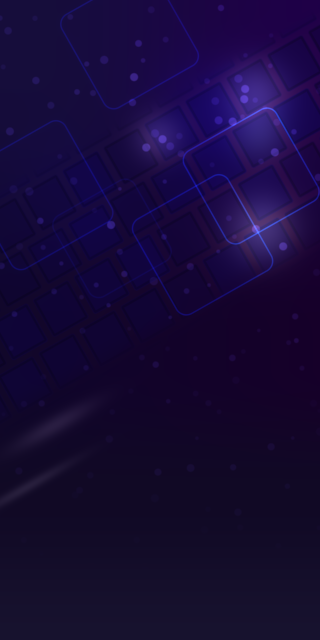
Give the GLSL for this background, as a Shadertoy shader.

```glsl
const vec2 ALONG = vec2(0.87, -0.493);
const vec2 ACROSS = vec2(0.493, 0.87);

float hash(vec2 p) {
    return fract(sin(dot(p, vec2(127.1, 311.7))) * 43758.5);
}

vec2 slant(vec2 p) {
    return vec2(dot(p, ALONG), dot(p, ACROSS));
}

float roundBox(vec2 p, vec2 halfSize, float radius) {
    vec2 d = abs(p) - halfSize + radius;
    return length(max(d, 0.0)) + min(max(d.x, d.y), 0.0) - radius;
}

float glow(vec2 p, vec2 center, float radius) {
    vec2 d = (p - center) / radius;
    return exp(-dot(d, d));
}

vec3 backdrop(vec2 p) {
    vec3 top = mix(vec3(0.085, 0.05, 0.23), vec3(0.12, 0.0, 0.28), smoothstep(0.1, 1.0, p.x));
    vec3 middle = mix(vec3(0.055, 0.02, 0.165), vec3(0.085, 0.0, 0.16), p.x);
    vec3 color = mix(top, middle, smoothstep(0.2, 1.05, p.y));
    color = mix(color, vec3(0.065, 0.035, 0.145), smoothstep(1.15, 1.55, p.y));
    return mix(color, vec3(0.09, 0.07, 0.18), smoothstep(1.55, 2.0, p.y));
}

// Staggered rows of slanted tiles
vec3 addTiles(vec3 color, vec2 p, float light, float px) {
    vec2 pitch = vec2(0.147, 0.153);
    vec2 cell = (slant(p) - vec2(0.557, 0.627)) / pitch;
    float row = floor(cell.y + 0.5);
    cell.x += row * 0.45;
    vec2 id = floor(cell + 0.5);
    vec2 local = (cell - id) * pitch;
    float d = roundBox(local, vec2(0.064, 0.068), 0.008);
    float v = slant(p).y;
    float band = smoothstep(0.5, 0.58, v) * (1.0 - smoothstep(1.08, 1.2, v));
    float fill = 1.0 - smoothstep(-px, px, d);
    float tone = hash(id + 3.0);
    vec3 face = mix(vec3(0.045, 0.01, 0.20), vec3(0.06, 0.015, 0.28), tone);
    face += light * vec3(0.01, 0.01, 0.09);
    vec3 gap = color + vec3(0.016, 0.01, 0.0) + light * vec3(0.085, 0.05, 0.04);
    color = mix(color, mix(gap, face, fill * (0.5 + 0.4 * tone)), band * 0.75);
    float rim = 1.0 - smoothstep(0.001, 0.003 + px, abs(d + 0.006));
    return color * (1.0 - 0.2 * rim * band);
}

// Thin rounded frames: center, half size, strength
vec3 frames(vec2 p, float light, float px) {
    vec4 frame[5] = vec4[5](
        vec4(0.405, 0.125, 0.167, 0.45), vec4(0.785, 0.550, 0.165, 0.65),
        vec4(0.633, 0.765, 0.170, 0.6), vec4(0.120, 0.610, 0.180, 0.45),
        vec4(0.350, 0.745, 0.145, 0.2));
    vec3 sum = vec3(0.0);
    for (int i = 0; i < 5; i++) {
        vec4 f = frame[i];
        float d = roundBox(slant(p - f.xy), vec2(f.z), 0.035);
        float line = 1.0 - smoothstep(0.0, 0.0015 + px, abs(d));
        float inside = 1.0 - smoothstep(-px, px, d);
        sum += f.w * (line * mix(vec3(0.02, 0.05, 0.40), vec3(0.05, 0.27, 0.62), light)
             + inside * vec3(0.004, 0.0, 0.025) + exp(-abs(d) * 120.0) * vec3(0.0, 0.005, 0.03));
    }
    return sum;
}

float disc(vec2 p, vec2 center, float radius, float px) {
    return 1.0 - smoothstep(radius - px, radius + px, length(p - center));
}

// Scattered small lights, one per grid cell, plus the brightest ones
vec3 bokeh(vec2 p, float px) {
    vec3 sum = vec3(0.0);
    vec2 base = floor(p * 11.0);
    for (int i = 0; i < 9; i++) {
        vec2 id = base + vec2(i % 3, i / 3) - 1.0;
        vec2 center = (id + vec2(hash(id), hash(id + 17.3))) / 11.0;
        float radius = mix(0.005, 0.013, hash(id + 41.7));
        float power = step(0.42, hash(id + 73.1)) * mix(0.25, 1.0, hash(id + 9.4));
        power *= mix(1.0, 0.4, smoothstep(0.8, 1.3, center.y)) * (1.0 - smoothstep(1.4, 1.8, center.y));
        sum += power * disc(p, center, radius, px) * vec3(0.085, 0.06, 0.20);
    }
    vec2 bright[10] = vec2[10](
        vec2(0.457, 0.461), vec2(0.508, 0.435), vec2(0.766, 0.278), vec2(0.763, 0.310),
        vec2(0.727, 0.380), vec2(0.859, 0.476), vec2(0.419, 0.241), vec2(0.347, 0.703),
        vec2(0.800, 0.716), vec2(0.885, 0.770));
    for (int i = 0; i < 10; i++)
        sum += disc(p, bright[i], 0.0125, px) * vec3(0.13, 0.10, 0.26);
    return sum;
}

float streak(vec2 p, vec2 center, vec2 size) {
    vec2 d = slant(p - center) / size;
    return exp(-dot(d, d));
}

void mainImage(out vec4 fragColor, in vec2 fragCoord) {
    vec2 uv = fragCoord / iResolution.xy;
    vec2 p = vec2(uv.x, 2.0 - 2.0 * uv.y);
    float px = 1.0 / iResolution.x;

    float light = glow(p, vec2(0.82, 0.34), 0.17) + glow(p, vec2(0.82, 0.69), 0.16);
    light = min(light + 0.2 * glow(p, vec2(0.49, 0.43), 0.10), 1.0);

    vec3 color = addTiles(backdrop(p), p, light, px);
    color += frames(p, light, px);

    // Soft glows
    color += glow(p, vec2(0.66, 0.35), 0.16) * vec3(0.005, 0.0, 0.11);
    color += glow(p, vec2(0.495, 0.43), 0.075) * vec3(0.13, 0.11, 0.17);
    color += glow(p, vec2(0.80, 0.29), 0.095) * vec3(0.13, 0.13, 0.20);
    color += glow(p, vec2(0.81, 0.42), 0.085) * vec3(0.07, 0.10, 0.12);
    color += glow(p, vec2(0.82, 0.715), 0.10) * vec3(0.17, 0.17, 0.20);
    color += glow(p, vec2(0.22, 0.60), 0.20) * vec3(0.0, 0.0, 0.035);

    color += bokeh(p, px);
    color += streak(p, vec2(0.17, 1.33), vec2(0.14, 0.027)) * vec3(0.10, 0.09, 0.10);
    color += streak(p, vec2(0.08, 1.525), vec2(0.17, 0.016)) * vec3(0.09, 0.085, 0.09);
    fragColor = vec4(clamp(color, 0.0, 1.0), 1.0);
}
```
